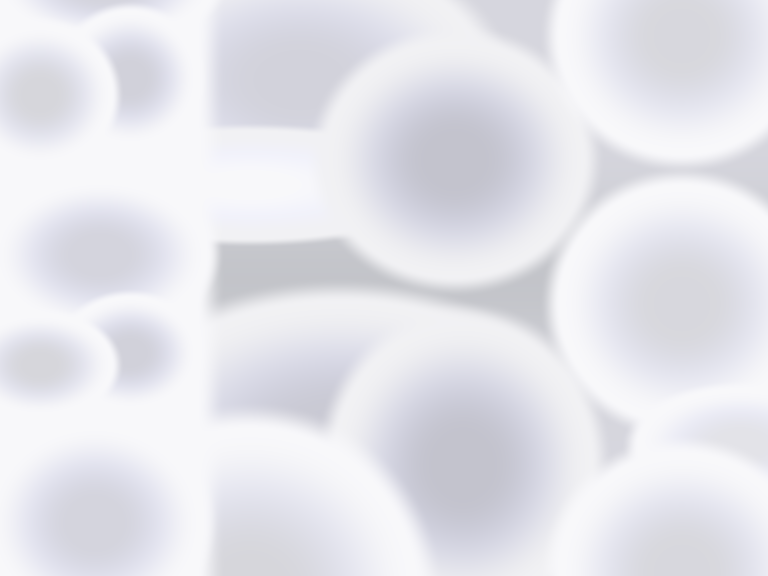
Reproduce this background procedurally as a WebGL 1 fragment shader.

```glsl
precision highp float;
// Soft pearl-grey cells with white rims, overlapping in blurred columns.
uniform vec2 u_resolution;

const vec3 RIM = vec3(0.972, 0.972, 0.982);

// Lays one blurred elliptical cell over the colour below it.
vec3 cell(vec3 under, vec2 p, vec2 center, vec2 radius, vec3 core, vec3 rim) {
  float d = length((p - center) / radius);
  vec3 body = mix(core, rim, smoothstep(0.2, 0.92, d));
  // Faint lavender between core and rim
  float halo = smoothstep(0.2, 0.55, d) * (1.0 - smoothstep(0.55, 0.85, d));
  body += halo * vec3(-0.012, -0.01, 0.012);
  return mix(under, body, 1.0 - smoothstep(0.92, 1.08, d));
}

void main() {
  // Canvas spans 7.68 by 5.76 units, y pointing down
  vec2 uv = gl_FragCoord.xy / u_resolution;
  vec2 p = vec2(uv.x, 1.0 - uv.y) * vec2(7.68, 5.76);

  // Grey ground, darkest in the gap across the middle
  float gap = exp(-pow((p.y - 2.8) / 0.8, 2.0));
  vec3 color = mix(vec3(0.84, 0.84, 0.87), vec3(0.765, 0.77, 0.79), gap);

  // Wide cells behind the centre
  vec3 mist = vec3(0.945, 0.945, 0.955);
  color = cell(color, p, vec2(3.0, 0.8), vec2(2.0, 1.3), vec3(0.825, 0.825, 0.86), mist);
  color = cell(color, p, vec2(3.4, 4.4), vec2(2.4, 1.5), vec3(0.79, 0.79, 0.83), mist);
  color = cell(color, p, vec2(2.5, 1.85), vec2(2.0, 0.58), RIM, mist);

  // Dark central column
  for (int i = 0; i < 2; i++) {
    float row = float(i);
    color = cell(color, p, vec2(4.55 + 0.08 * row, 1.6 + 3.05 * row),
                 vec2(1.39, 1.27 + 0.26 * row), vec3(0.765, 0.765, 0.805), mist);
  }

  // Pale dome at the bottom
  color = cell(color, p, vec2(2.5, 5.95), vec2(1.8, 1.8), vec3(0.84, 0.84, 0.86), RIM);

  // Right column, with a thin wisp between its lower cells
  vec3 pearl = vec3(0.845, 0.845, 0.865);
  for (int i = 0; i < 3; i++) {
    float row = float(i);
    if (i == 2) {
      color = cell(color, p, vec2(7.4, 4.45), vec2(1.1, 0.6), vec3(0.89, 0.89, 0.91), RIM);
    }
    color = cell(color, p, vec2(6.82, 0.36 + 2.68 * row), vec2(1.32, 1.28), pearl, RIM);
  }

  // Left column: white panel, then large, wedge and small cells per row
  color = mix(color, RIM, 1.0 - smoothstep(1.97, 2.25, p.x));
  for (int i = 0; i < 3; i++) {
    float row = float(i);
    color = cell(color, p, vec2(1.05 - 0.05 * row, -0.13 + 2.68 * row),
                 vec2(1.15, 0.55 + 0.25 * row), vec3(0.83, 0.83, 0.865), RIM);
    color = cell(color, p, vec2(1.3, 0.78 + 2.75 * row),
                 vec2(0.72, 0.72 - 0.12 * row), vec3(0.82, 0.82, 0.855), RIM);
    color = cell(color, p, vec2(0.4, 0.95 + 2.7 * row),
                 vec2(0.78, 0.74 - 0.2 * row), vec3(0.84, 0.84, 0.86), RIM);
  }

  gl_FragColor = vec4(color, 1.0);
}
```
